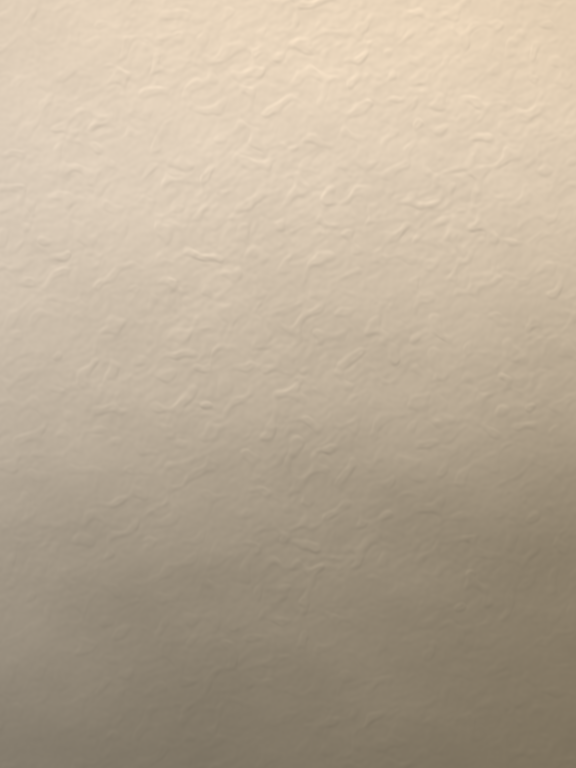
This texture is drawn by a WebGL 2 fragment shader. Its source:

```glsl
#version 300 es
precision highp float;
// Softly dimpled plaster wall, lit warmly from above and fading into shade below.

#define LIT_COLOR vec3(0.908, 0.838, 0.750)
#define SHADE_COLOR vec3(0.490, 0.452, 0.385)
#define FADE_START 0.01
#define FADE_END 1.08
#define SIDE_TILT 0.17
#define BUMP_FREQ 54.0
#define BUMP_ANGLE 0.50
#define BUMP_STRETCH 1.25
#define BUMP_CONTRAST 0.027
#define MOTTLE_AMOUNT 0.10
#define BLOTCH_AMOUNT 0.030
#define GRAIN_AMOUNT 0.011

uniform vec2 u_resolution;
out vec4 fragColor;

// Pseudo-random unit gradient for a lattice cell
vec2 cellGradient(ivec2 cell) {
    uvec2 q = uvec2(cell + 4096) * uvec2(1597u, 3812u);
    uint n = (q.x ^ (q.y >> 1)) * 747796u + q.y * 2891u;
    n = (n ^ (n >> 15)) * 739983u;
    n ^= n >> 13;
    float angle = float(n & 65535u) / 65536.0 * 6.28319;
    return vec2(cos(angle), sin(angle));
}

// Gradient noise with quintic blending, roughly -0.7 to 0.7
float gradientNoise(vec2 p) {
    ivec2 i = ivec2(floor(p));
    vec2 f = fract(p);
    vec2 w = f * f * f * (f * (f * 6.0 - 15.0) + 10.0);
    float a = dot(cellGradient(i), f);
    float b = dot(cellGradient(i + ivec2(1, 0)), f - vec2(1, 0));
    float c = dot(cellGradient(i + ivec2(0, 1)), f - vec2(0, 1));
    float d = dot(cellGradient(i + ivec2(1, 1)), f - vec2(1, 1));
    return mix(mix(a, b, w.x), mix(c, d, w.x), w.y);
}

float fbm(vec2 p) {
    float sum = 0.0, amplitude = 0.6;
    for (int i = 0; i < 3; i++) {
        sum += amplitude * gradientNoise(p);
        p = mat2(1.6, 1.2, -1.2, 1.6) * p + 7.3;
        amplitude *= 0.5;
    }
    return sum;
}

// Plaster height: short slanted blobs standing on a gently uneven ground
float plasterHeight(vec2 p) {
    float c = cos(BUMP_ANGLE), s = sin(BUMP_ANGLE);
    vec2 q = mat2(c, -s, s, c) * p * BUMP_FREQ;
    q.x /= BUMP_STRETCH;
    q += 0.4 * vec2(gradientNoise(p * 30.0), gradientNoise(p * 30.0 + 31.0));
    float blobs = smoothstep(0.05, 0.42, gradientNoise(q));
    return 0.42 * blobs + 0.30 * gradientNoise(q * 1.9 + 17.0)
         + 0.5 * gradientNoise(q * 0.6 + 53.0);
}

void main() {
    vec2 uv = gl_FragCoord.xy / u_resolution;
    vec2 p = gl_FragCoord.xy / u_resolution.y;

    // Broad fall of light, tilted so the right side darkens sooner
    float mottle = fbm(p * vec2(3.0, 5.0) + 11.0);
    float lower = smoothstep(0.95, 0.3, uv.y);
    float depth = 1.0 - uv.y + SIDE_TILT * (uv.x - 0.5) * lower
                + MOTTLE_AMOUNT * mottle * (0.4 + lower);
    float fade = clamp((depth - FADE_START) / (FADE_END - FADE_START), 0.0, 1.0);
    float shade = smoothstep(0.0, 1.0, pow(fade, 1.07));
    vec3 color = mix(LIT_COLOR, SHADE_COLOR, shade);

    // Soft blotches between the broad light and the small bumps
    color *= 1.0 + BLOTCH_AMOUNT * fbm(p * vec2(13.0, 17.0) + 3.0);

    // Slightly dim upper corners, cool left and warm right
    vec2 corner = vec2(abs(uv.x - 0.5) * 2.0, uv.y);
    color *= 1.0 - 0.04 * corner.x * corner.x * smoothstep(0.6, 1.0, corner.y);
    float warmth = (uv.x - 0.5) * 0.7 + 0.4 * smoothstep(0.75, 1.0, uv.y);
    color += vec3(0.018, 0.0, -0.030) * warmth;

    // Relief from the slope towards the light, softer in shade and at the edges
    vec2 toLight = vec2(-0.35, 0.94) * 0.002;
    float slope = (plasterHeight(p - toLight) - plasterHeight(p + toLight))
                / (0.004 * BUMP_FREQ);
    float focus = 1.0 - smoothstep(0.15, 0.75, length((uv - vec2(0.55, 0.66)) * vec2(0.9, 1.0)));
    float patchiness = 1.0 + 0.9 * gradientNoise(p * 9.0 + 5.0);
    color *= 1.0 + BUMP_CONTRAST * slope * patchiness * mix(0.45, 1.0, focus);

    // Fine soft grain
    color *= 1.0 + GRAIN_AMOUNT * gradientNoise(p * 150.0);

    fragColor = vec4(color, 1.0);
}
```
